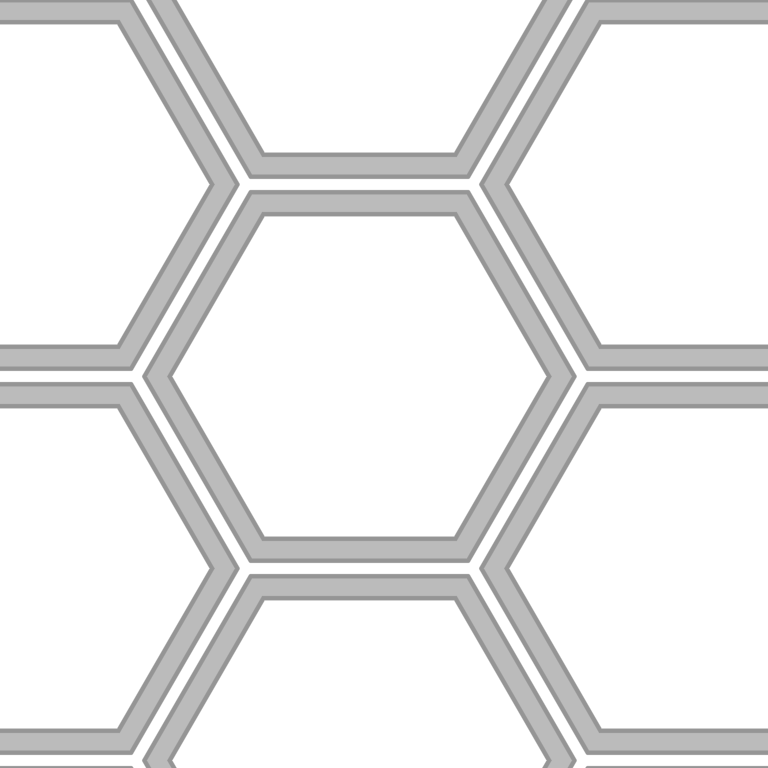
This pattern is drawn by a three.js fragment shader. Its source:

```glsl
// Honeycomb of grey, dark-edged hexagon rings on white, separated by thin gaps.
// Two interleaved columns are folded by symmetry; each ring is drawn from the
// signed distance to its outer outline. The seam column is widened to wrap.
#define ROWS 2.0
#define CENTER vec2(0.468, 0.5098)
#define APOTHEM 0.2399
#define SIDE_EXTRA 0.0026
#define SEAM_STRETCH 0.0612
#define RING_WIDTH 0.0286
#define LINE_HALF 0.0029
#define PAPER vec3(1.0)
#define FILL vec3(0.735)
#define LINE vec3(0.585)

varying vec2 vUv;

const vec2 SLANT = vec2(0.8660254, 0.5);

float segmentDistance(vec2 p, vec2 a, vec2 b) {
  vec2 ab = b - a;
  return length(p - a - ab * clamp(dot(p - a, ab) / dot(ab, ab), 0.0, 1.0));
}

// Signed distance to a flat-topped hexagon, p folded into the first quadrant
float hexagon(vec2 p) {
  float slantApothem = APOTHEM + SIDE_EXTRA;
  vec2 shoulder = vec2((slantApothem - APOTHEM * SLANT.y) / SLANT.x, APOTHEM);
  vec2 tip = vec2(slantApothem / SLANT.x, 0.0);
  float edge = min(segmentDistance(p, vec2(0.0, APOTHEM), shoulder),
                   segmentDistance(p, shoulder, tip));
  float side = max(p.y - APOTHEM, dot(p, SLANT) - slantApothem);
  return side < 0.0 ? -edge : edge;
}

// Wrapped, mirrored offset from the nearest centre of a column
vec2 fold(vec2 p) {
  vec2 repeats = vec2(1.0, ROWS);
  return abs(fract(p * repeats + 0.5) - 0.5) / repeats;
}

float coverage(float d, float blur) {
  return 1.0 - smoothstep(-blur, blur, d);
}

void main() {
  vec2 p = vUv - CENTER;
  float blur = max(fwidth(vUv.y) * 0.8, 0.0001);

  // Middle column, and the seam column half a row higher
  vec2 middle = fold(p);
  vec2 seam = fold(p + vec2(0.5, 0.5 / ROWS));
  seam.x = max(seam.x - SEAM_STRETCH, 0.0);
  float d = min(hexagon(middle), hexagon(seam));

  // Ring body, then its two outlines
  float ring = abs(d + 0.5 * RING_WIDTH) - 0.5 * RING_WIDTH;
  vec3 color = mix(PAPER, FILL, coverage(ring, blur));
  color = mix(color, LINE, coverage(abs(ring) - LINE_HALF, blur));
  gl_FragColor = vec4(color, 1.0);
}
```
